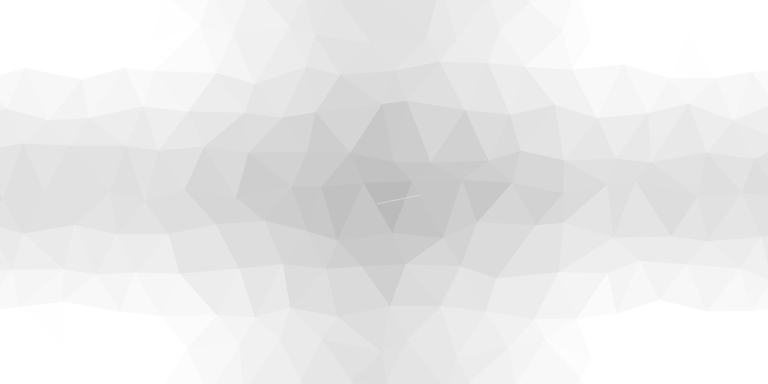
This background is drawn by a Shadertoy shader. Its source:

```glsl
// Pale low-poly backdrop: a jittered, staggered grid is split into triangles.
// Each facet is flat grey, shaded at its centroid by two crossing soft bands,
// one horizontal and one vertical, that are darkest where they meet.

const vec2 CANVAS = vec2(2.0, 1.0);         // width and height in canvas units
const vec2 CENTER = vec2(0.99, 0.503);      // where the bands cross
const vec2 CELL = vec2(0.118, 0.1025);      // mean spacing of mesh vertices
const vec2 JITTER = vec2(0.5, 0.58);        // full vertex wander, in cells
const float STAGGER = 0.4;                  // sideways shift of alternate rows
const vec2 BAND_REACH = vec2(0.56, 0.34);   // half-width of each band
const vec2 BAND_DEPTH = vec2(0.13, 0.14);   // peak darkness of each band
const float FACET_VARIATION = 0.14;
const float SEAM_GREY = 0.87;

vec2 hash2(vec2 p) {
    vec3 q = fract(p.xyx * vec3(0.1031, 0.1030, 0.0973));
    q += dot(q, q.yzx + 33.33);
    return fract((q.xx + q.yz) * q.zy);
}

// Darkness of the crossing bands, falling linearly to white.
float bandDarkness(vec2 p) {
    vec2 falloff = max(1.0 - abs(p - CENTER) / BAND_REACH, 0.0);
    return dot(falloff, BAND_DEPTH);
}

// Mesh vertex for an integer grid node.
vec2 meshVertex(vec2 node) {
    vec2 offset = (hash2(node + 57.0) - 0.5) * JITTER;
    offset.x += STAGGER * (mod(node.y, 2.0) - 0.5);
    return CENTER + (node + offset) * CELL;
}

// Signed distance to the line from a to b, positive on its left.
float edgeDistance(vec2 p, vec2 a, vec2 b) {
    vec2 along = b - a;
    vec2 rel = p - a;
    return (along.x * rel.y - along.y * rel.x) / length(along);
}

float segmentDistance(vec2 p, vec2 a, vec2 b) {
    vec2 along = b - a;
    float t = clamp(dot(p - a, along) / dot(along, along), 0.0, 1.0);
    return length(p - a - t * along);
}

// Facet darkness times its coverage, and the coverage itself.
vec2 facet(vec2 p, vec2 a, vec2 b, vec2 c, float variation, float pixel) {
    float inside = min(edgeDistance(p, a, b),
                   min(edgeDistance(p, b, c), edgeDistance(p, c, a)));
    float coverage = clamp(0.5 + inside / pixel, 0.0, 1.0);
    float shade = bandDarkness((a + b + c) / 3.0);
    shade *= 1.0 + FACET_VARIATION * (variation - 0.5);
    return vec2(shade, 1.0) * coverage;
}

// The two triangles of a cell, split along its shorter diagonal.
vec2 cellFacets(vec2 p, vec2 cell, float pixel) {
    vec2 a = meshVertex(cell);
    vec2 b = meshVertex(cell + vec2(1.0, 0.0));
    vec2 c = meshVertex(cell + vec2(1.0, 1.0));
    vec2 d = meshVertex(cell + vec2(0.0, 1.0));
    vec2 variation = hash2(cell + 191.0);
    if (distance(a, c) < distance(b, d)) {
        return facet(p, a, b, c, variation.x, pixel)
             + facet(p, a, c, d, variation.y, pixel);
    }
    return facet(p, a, b, d, variation.x, pixel)
         + facet(p, b, c, d, variation.y, pixel);
}

float meshDarkness(vec2 p, float pixel) {
    vec2 home = floor((p - CENTER) / CELL);
    vec2 total = vec2(bandDarkness(p), 1.0) * 0.001;
    for (int y = -1; y <= 1; y++) {
        for (int x = -1; x <= 1; x++) {
            total += cellFacets(p, home + vec2(x, y), pixel);
        }
    }
    return total.x / total.y;
}

void mainImage(out vec4 fragColor, in vec2 fragCoord) {
    vec2 p = fragCoord / iResolution.xy * CANVAS;
    float pixel = CANVAS.y / iResolution.y;
    float grey = 1.0 - meshDarkness(p, pixel);

    // Hairline bright seam beside the darkest facets.
    float seam = segmentDistance(p, vec2(0.982, 0.469), vec2(1.094, 0.492));
    float hairline = 1.0 - smoothstep(0.0, 0.0012 + 0.5 * pixel, seam);
    grey = mix(grey, SEAM_GREY, 0.7 * hairline);

    fragColor = vec4(vec3(grey), 1.0);
}
```
